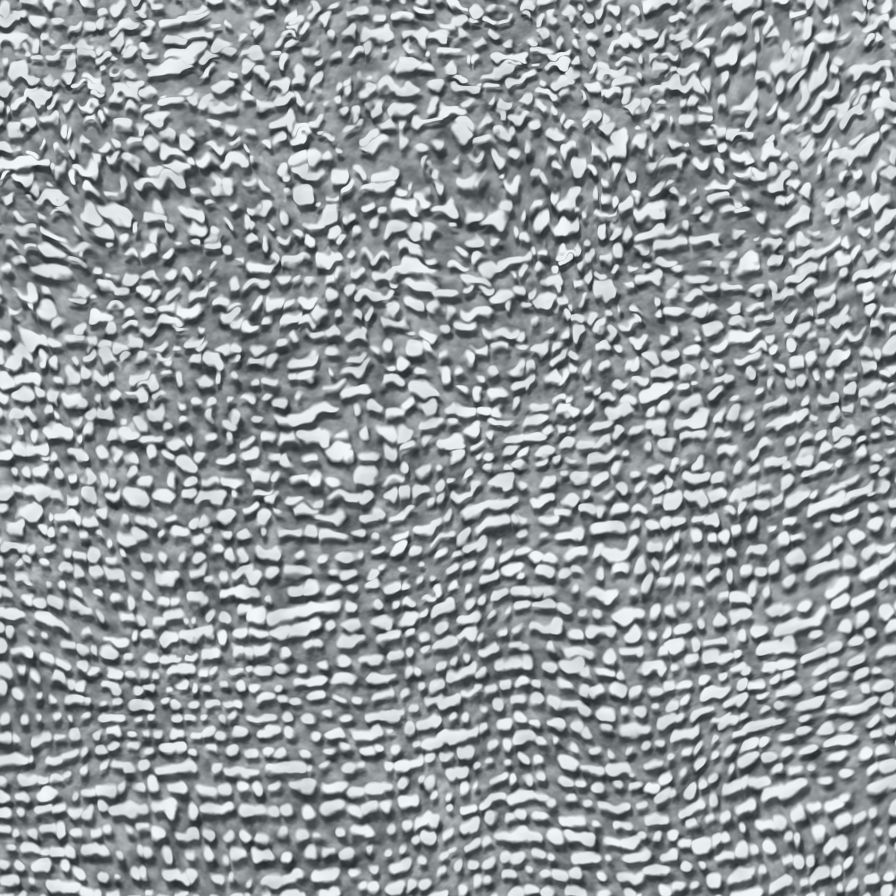
Write a Shadertoy shader that draws this texture.

```glsl
const vec2 GRAIN_COUNT = vec2(52.0, 47.0);
const vec3 COOL_TINT = vec3(-0.018, 0.004, 0.014);
const float GROUND_TONE = 0.54;
const float SHADOW_TONE = 0.22;
const float GLINT_TONE = 0.97;

float hash(vec2 p) {
    return fract(sin(dot(p, vec2(127.1, 311.7))) * 43758.5453);
}

float noise(vec2 p) {
    vec2 i = floor(p);
    vec2 f = fract(p);
    vec2 u = f * f * (3.0 - 2.0 * f);
    float bottom = mix(hash(i), hash(i + vec2(1.0, 0.0)), u.x);
    float top = mix(hash(i + vec2(0.0, 1.0)), hash(i + vec2(1.0, 1.0)), u.x);
    return mix(bottom, top, u.y);
}

float fbm(vec2 p) {
    float sum = 0.0;
    float gain = 0.5;
    for (int i = 0; i < 3; i++) {
        sum += gain * noise(p);
        p = mat2(1.6, 1.2, -1.2, 1.6) * p + 7.3;
        gain *= 0.5;
    }
    return sum / 0.875;
}

float smoothMin(float a, float b, float k) {
    float h = max(k - abs(a - b), 0.0) / k;
    return min(a, b) - 0.25 * k * h * h;
}

float segmentDistance(vec2 p, vec2 a, vec2 b) {
    vec2 ab = b - a;
    float t = clamp(dot(p - a, ab) / dot(ab, ab), 0.0, 1.0);
    return length(p - a - ab * t);
}

// Rows bend gently and wander up to the right
vec2 bendRows(vec2 uv) {
    vec2 q = uv;
    q.y += 0.06 * uv.x - 0.16 * uv.x * uv.x;
    q += 0.035 * (vec2(noise(uv * 7.0), noise(uv * 7.0 + 31.0)) - 0.5);
    return q * GRAIN_COUNT;
}

// Signed distance to rounded grains, some drawn out into short ridges
float grainDistance(vec2 p, float disorder) {
    vec2 wobble = vec2(noise(p * 1.7), noise(p * 1.7 + 53.0)) - 0.5;
    p += wobble * mix(0.3, 0.75, disorder);
    float d = 1.0;
    for (int j = -1; j <= 1; j++) {
        float row = floor(p.y) + float(j);
        vec2 q = vec2(p.x + 7.0 * hash(vec2(row, 3.0)), p.y);
        for (int i = -2; i <= 1; i++) {
            vec2 id = vec2(floor(q.x) + float(i), row);
            vec2 jitter = vec2(hash(id), hash(id + 17.0)) - 0.5;
            vec2 start = id + 0.5 + jitter * vec2(0.6, mix(0.35, 0.8, disorder));
            float stretch = pow(hash(id + 41.0), 3.0);
            float slope = hash(id + 67.0) - 0.4;
            vec2 ridge = vec2(0.04 + stretch, 0.35 * slope * stretch);
            float radius = mix(0.19, 0.34, hash(id + 89.0));
            float grain = segmentDistance(q, start, start + ridge) - radius;
            d = smoothMin(d, grain, 0.14);
        }
    }
    return d;
}

void mainImage(out vec4 fragColor, in vec2 fragCoord) {
    vec2 uv = fragCoord / iResolution.xy;
    vec2 p = bendRows(uv);
    float disorder = smoothstep(0.1, 1.0, uv.y);

    // Mottled grey ground
    float mottle = fbm(p * vec2(1.3, 1.8)) - 0.5;
    float drift = fbm(uv * 4.0 + 11.0) - 0.5;
    float tone = GROUND_TONE + 0.5 * mottle + 0.12 * drift + 0.05 * (uv.y - 0.5);

    // Dark crevice beneath each grain
    float crevice = grainDistance(p + vec2(-0.12, 0.38), disorder);
    float shadow = smoothstep(0.2, -0.16, crevice + 0.3 * mottle);
    tone = mix(tone, SHADOW_TONE + 0.2 * mottle, 0.85 * shadow);

    // Bright glint on each grain
    float body = grainDistance(p, disorder) + 0.22 * mottle - 0.1 * drift;
    float glint = smoothstep(0.1, -0.12, body);
    float strength = mix(0.8, 1.0, noise(p * 0.9 + 23.0));
    tone = mix(tone, GLINT_TONE, glint * strength);

    fragColor = vec4(clamp(tone + COOL_TINT, 0.0, 1.0), 1.0);
}
```
